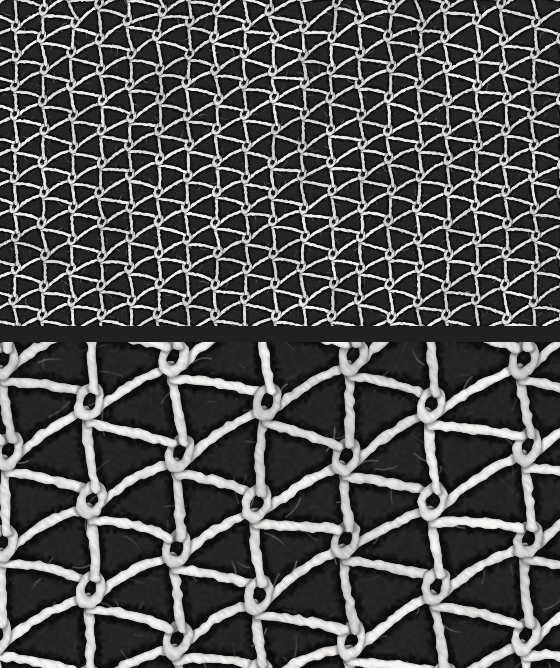
Top, the full canvas; bottom, a detail of the centre.
This texture is drawn by a WebGL 1 fragment shader. Its source:

```glsl
precision highp float;
uniform vec2 u_resolution;

const float ROW = 1.068;          // row height in column widths
const float HALF_WIDTH = 0.056;   // half thickness of the yarn

float hash(vec2 p) {
  vec3 q = fract(vec3(p.xyx) * 0.1031);
  q += dot(q, q.yzx + 33.33);
  return fract((q.x + q.y) * q.z);
}

vec2 hash2(vec2 p) {
  return vec2(hash(p), hash(p + 41.7));
}

float noise(vec2 p) {
  vec2 i = floor(p), f = fract(p);
  f *= f * (3.0 - 2.0 * f);
  return mix(mix(hash(i), hash(i + vec2(1, 0)), f.x),
             mix(hash(i + vec2(0, 1)), hash(i + vec2(1, 1)), f.x), f.y);
}

// Staggered knot position: x = column, y = row
vec2 knot(vec2 id) {
  float even = 1.0 - mod(id.x, 2.0);
  vec2 k = vec2(id.x + 0.5, (id.y + 0.36 + 0.5 * even) * ROW);
  float slack = mix(0.14, 0.34, smoothstep(9.6, 11.2, k.y));
  k += (hash2(id + 17.0) - 0.5) * slack;
  k.y += 0.12 * (noise(k * 0.4 + 5.0) - 0.5);
  return k;
}

// Distance to a segment that bows sideways
float strand(vec2 p, vec2 a, vec2 b, float bow) {
  vec2 ab = b - a;
  float h = clamp(dot(p - a, ab) / dot(ab, ab), 0.0, 1.0);
  vec2 side = normalize(vec2(-ab.y, ab.x));
  return length(p - a - ab * h - side * bow * 4.0 * h * (1.0 - h));
}

// Tilted oval loop
float loopRing(vec2 p) {
  p = mat2(0.94, 0.34, -0.34, 0.94) * p;
  return abs(length(p * vec2(1.45, 1.0)) - 0.165) * 0.8;
}

// Lay one yarn over the earlier ones: yarn = (light, cover, nearest distance)
void lay(inout vec3 yarn, float d, float tone, float aa) {
  float cover = 1.0 - smoothstep(HALF_WIDTH - aa, HALF_WIDTH + aa, d);
  float rim = 1.0 - smoothstep(HALF_WIDTH, HALF_WIDTH + 0.05, d);
  float bulge = clamp(1.0 - d * d / (HALF_WIDTH * HALF_WIDTH), 0.0, 1.0);
  float light = tone * mix(0.60, 1.0, sqrt(bulge));
  yarn.x = mix(yarn.x * (1.0 - 0.35 * rim), light, cover);
  yarn.y = max(yarn.y, cover);
  yarn.z = min(yarn.z, d);
}

// Loose fibres scattered as short fine strokes
float fibres(vec2 p, float aa) {
  float sum = 0.0;
  vec2 g = p * 2.6;
  for (int y = -1; y <= 1; y++) {
    for (int x = -1; x <= 1; x++) {
      vec2 id = floor(g) + vec2(x, y);
      vec2 r = hash2(id + 80.0);
      float turn = 6.2832 * hash(id + 9.0);
      vec2 reach = vec2(cos(turn), sin(turn)) * (0.2 + 0.6 * r.x);
      float d = strand(g, id + r, id + r + reach, 0.15 * (r.y - 0.5)) / 2.6;
      sum += (1.0 - smoothstep(0.0, 0.012 + aa, d)) * r.y * r.y;
    }
  }
  return min(sum, 1.0);
}

void main() {
  float unit = 19.4 / u_resolution.x;
  float aa = 0.6 * unit;
  vec2 p = gl_FragCoord.xy * unit;
  vec2 rough = vec2(noise(p * 13.0), noise(p * 13.0 + 60.0)) - 0.5;
  vec2 q = p + 0.035 * rough;
  vec3 yarn = vec3(0.6, 0.0, 1.0);
  vec2 base = floor(vec2(p.x - 0.5, p.y / ROW - 0.36));

  // Knitted net
  for (int y = -1; y <= 2; y++) {
    for (int x = -1; x <= 1; x++) {
      vec2 id = base + vec2(x, y);
      float even = 1.0 - mod(id.x, 2.0);
      vec2 here = knot(id);
      vec2 below = knot(id - vec2(0, 1));
      vec2 rightUp = knot(id + vec2(1.0, even));
      vec2 rightDown = knot(id + vec2(1.0, even - 1.0));
      float tone = 0.9 + 0.12 * hash(id + 3.0);
      float bend = 0.06 * (hash(id + 29.0) - 0.5);

      lay(yarn, strand(q, here - vec2(0.03, 0.15), below + vec2(0.05, 0.13), bend), tone * 0.95, aa);
      lay(yarn, strand(q, here - vec2(0.0, 0.24), rightDown + vec2(-0.08, 0.12), 0.035 + bend), tone, aa);
      lay(yarn, strand(q, here + vec2(0.05, -0.12), rightUp + vec2(-0.04, -0.10), 0.07 + bend), tone, aa);
      lay(yarn, loopRing(q - here), tone * 0.93, aa);
    }
  }

  // Dark cloth, deeper in the shade beside the yarn
  float grain = noise(p * 24.0) - 0.5;
  float shade = smoothstep(0.07, 0.17, yarn.z + 0.05 * grain);
  float ground = mix(0.05, 0.142, shade) + 0.025 * grain;
  float fuzz = fibres(p, aa) * (1.0 - smoothstep(0.08, 0.32, yarn.z));
  ground += 0.30 * fuzz;

  // Yarn with twisted fibre texture
  float twist = 0.94 + 0.14 * (noise(vec2(p.x + p.y, p.x - p.y) * vec2(22.0, 9.0)) - 0.3);
  vec3 yarnColor = min(yarn.x * twist, 0.96) * vec3(1.0, 0.995, 0.988);
  gl_FragColor = vec4(mix(vec3(ground), yarnColor, yarn.y), 1.0);
}
```
